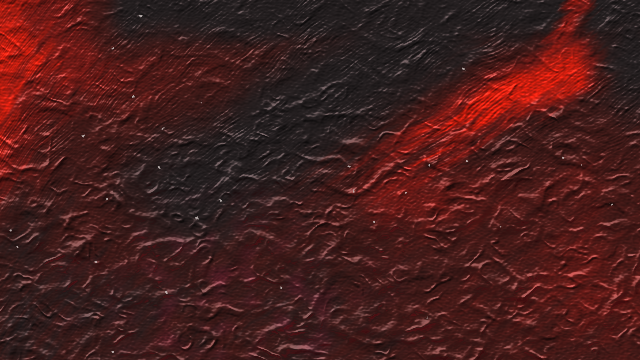
A Shadertoy shader for this texture:

```glsl
// Thick wrinkled paint: scarlet brush strokes over charcoal and maroon, lit from above.

const vec3 CHARCOAL  = vec3(0.135, 0.118, 0.122);
const vec3 MAROON    = vec3(0.245, 0.098, 0.090);
const vec3 CRIMSON   = vec3(0.430, 0.100, 0.085);
const vec3 SCARLET   = vec3(0.800, 0.115, 0.055);
const vec3 PLUM      = vec3(0.360, 0.120, 0.170);
const vec3 SHEEN     = vec3(0.310, 0.260, 0.262);
const vec3 CREVICE   = vec3(0.200, 0.020, 0.035);
const vec3 FLECK     = vec3(0.780, 0.740, 0.730);
const vec2 LIGHT_STEP   = vec2(-0.0017, 0.0042);
const float FOLD_SCALE  = 9.0;
const float FOLD_HEIGHT = 0.85;
const float HAIR_SCALE  = 165.0;
const float HAIR_HEIGHT = 0.36;
const float GRAIN_HEIGHT = 0.22;
const float FLECK_GRID  = 12.0;
const float FLECK_SIZE  = 0.0042;

vec2 hash2(vec2 p) {
    p = vec2(dot(p, vec2(127.1, 311.7)), dot(p, vec2(269.5, 183.3)));
    return fract(sin(p) * 43758.545);
}

float corner(vec2 cell, vec2 f, vec2 o) {
    return dot(hash2(cell + o) * 2.0 - 1.0, f - o);
}

// Gradient noise, about -0.7 to 0.7
float noise(vec2 p) {
    vec2 i = floor(p), f = fract(p);
    vec2 u = f * f * f * (f * (f * 6.0 - 15.0) + 10.0);
    return mix(mix(corner(i, f, vec2(0, 0)), corner(i, f, vec2(1, 0)), u.x),
               mix(corner(i, f, vec2(0, 1)), corner(i, f, vec2(1, 1)), u.x), u.y);
}

float blob(vec2 p, vec2 centre, vec2 radius) {
    vec2 d = (p - centre) / radius;
    return exp(-dot(d, d));
}

float segment(vec2 p, vec2 a, vec2 b) {
    vec2 ab = b - a;
    return length(p - a - ab * clamp(dot(p - a, ab) / dot(ab, ab), 0.0, 1.0));
}

// Coordinates along and across strokes that bend steeper to the left
vec2 strokeSpace(vec2 p) {
    float bend = 0.66 * p.x - 0.25 * exp(-3.0 * p.x);
    return vec2(p.x, p.y - bend + 0.035 * noise(p * 5.0) + 0.008 * noise(p * 17.0));
}

// Paint height: broken folds, bristle lines and canvas grain
float relief(vec2 p) {
    vec2 q = p + 0.04 * vec2(noise(p * 7.0), noise(p * 7.0 + 19.0));
    q += 0.012 * vec2(noise(p * 23.0 + 3.0), noise(p * 23.0 + 11.0));
    float height = 0.0, scale = FOLD_SCALE, size = FOLD_HEIGHT;
    for (int i = 0; i < 3; i++) {
        float n = noise(q * scale * vec2(0.85, 1.1) + float(i) * 31.7);
        float broken = smoothstep(-0.2, 0.25, noise(q * scale * 0.7 + 7.3));
        height += size * broken * exp(-65.0 * n * n);
        scale *= 1.7;
        size *= 0.78;
    }
    height *= mix(1.0, 0.6, smoothstep(0.5, 0.85, p.y));
    vec2 s = strokeSpace(p);
    float hairs = noise(vec2(s.x * 24.0, s.y * HAIR_SCALE));
    float patches = smoothstep(-0.4, 0.4, noise(p * 8.0 + 2.6));
    height += HAIR_HEIGHT * mix(0.2, 1.0, smoothstep(0.3, 0.65, p.y)) * patches * hairs;
    float weave = noise(p * vec2(95.0, 150.0));
    return height + GRAIN_HEIGHT * weave;
}

// Amount of red pigment, 0 charcoal to 1 scarlet
float pigment(vec2 p) {
    vec2 s = strokeSpace(p);
    float bristle = noise(s * vec2(4.0, 34.0)) + 0.7 * noise(s * vec2(9.0, 95.0));
    float cloud = noise(p * 4.0) + 0.6 * noise(p * 9.0 + 4.0) + 0.5 * noise(p * 24.0);
    vec2 w = p + 0.045 * vec2(bristle, cloud);

    float red = 0.22 + 0.14 * cloud + 0.09 * bristle;
    red += 0.24 * blob(w, vec2(0.38, 0.74), vec2(0.34, 0.20));
    red += 0.23 * blob(w, vec2(1.68, 0.25), vec2(0.50, 0.42));
    red += 0.24 * blob(w, vec2(1.12, 0.46), vec2(0.24, 0.10));

    // Charcoal sweep, top edge and right corner
    float dark = smoothstep(0.30, 0.02, segment(w, vec2(1.2, 0.93), vec2(0.55, 0.50)));
    dark = max(dark, smoothstep(0.82, 0.96, w.y) * smoothstep(0.2, 0.36, w.x));
    dark = max(dark, blob(w, vec2(1.77, 0.83), vec2(0.12, 0.18)));
    red *= 1.0 - 0.9 * dark;

    // Scarlet left edge, thinning to the right
    float edge = 0.19 - 0.65 * max(0.0, 0.78 - w.y) + 0.07 * bristle;
    float left = smoothstep(0.18, -0.16, w.x - edge) * smoothstep(0.28, 0.45, w.y);
    red = mix(red, 0.86 + 0.3 * cloud + 0.15 * bristle, left);

    // Long scarlet stroke with a thin upper tip
    vec2 d = w - vec2(1.34, 0.69);
    vec2 a = vec2(dot(d, vec2(0.88, 0.475)), dot(d, vec2(-0.475, 0.88)));
    float body = smoothstep(0.14, 0.01, abs(a.y + 0.05 * bristle));
    body *= smoothstep(-0.48, 0.10, a.x + 0.2 * bristle) * smoothstep(0.39, 0.28, a.x);
    float tip = smoothstep(0.05, 0.005, segment(w, vec2(1.49, 0.80), vec2(1.62, 0.98)));
    return mix(red, 0.94 + 0.3 * bristle, max(body, 0.7 * tip));
}

// Sparse pale chips of ragged outline
float flecks(vec2 p) {
    vec2 g = p * FLECK_GRID, cell = floor(g);
    vec2 centre = 0.2 + 0.6 * hash2(cell + 5.0);
    float d = length(g - cell - centre) / FLECK_GRID + 0.008 * noise(p * 150.0);
    return step(0.86, hash2(cell + 41.0).x) * smoothstep(FLECK_SIZE, FLECK_SIZE * 0.3, d);
}

void mainImage(out vec4 fragColor, in vec2 fragCoord) {
    vec2 p = fragCoord / iResolution.y;
    float red = pigment(p);
    vec3 colour = mix(CHARCOAL, MAROON, smoothstep(0.0, 0.32, red));
    colour = mix(colour, CRIMSON, smoothstep(0.3, 0.65, red));
    colour = mix(colour, SCARLET, smoothstep(0.6, 1.0, red));
    float plum = blob(p, vec2(0.65, 0.16), vec2(0.32, 0.22));
    colour = mix(colour, PLUM, 0.8 * plum * smoothstep(-0.1, 0.5, noise(p * 14.0)));

    // Emboss: dark hollows, red crevices and grey sheen toward the light
    float shade = relief(p) - relief(p + LIGHT_STEP);
    float lower = smoothstep(0.6, 0.3, p.y) * smoothstep(-0.2, 0.3, noise(p * 6.0));
    colour *= clamp(1.0 + 1.5 * shade, 0.38, 1.5);
    colour += CREVICE * lower * smoothstep(0.08, 0.35, -shade);
    float painted = smoothstep(0.6, 1.0, red);
    colour += SHEEN * 0.85 * smoothstep(0.06, 0.42, shade) * (1.0 - 0.65 * painted);
    colour = mix(colour, FLECK, 0.85 * flecks(p));
    fragColor = vec4(colour, 1.0);
}
```
